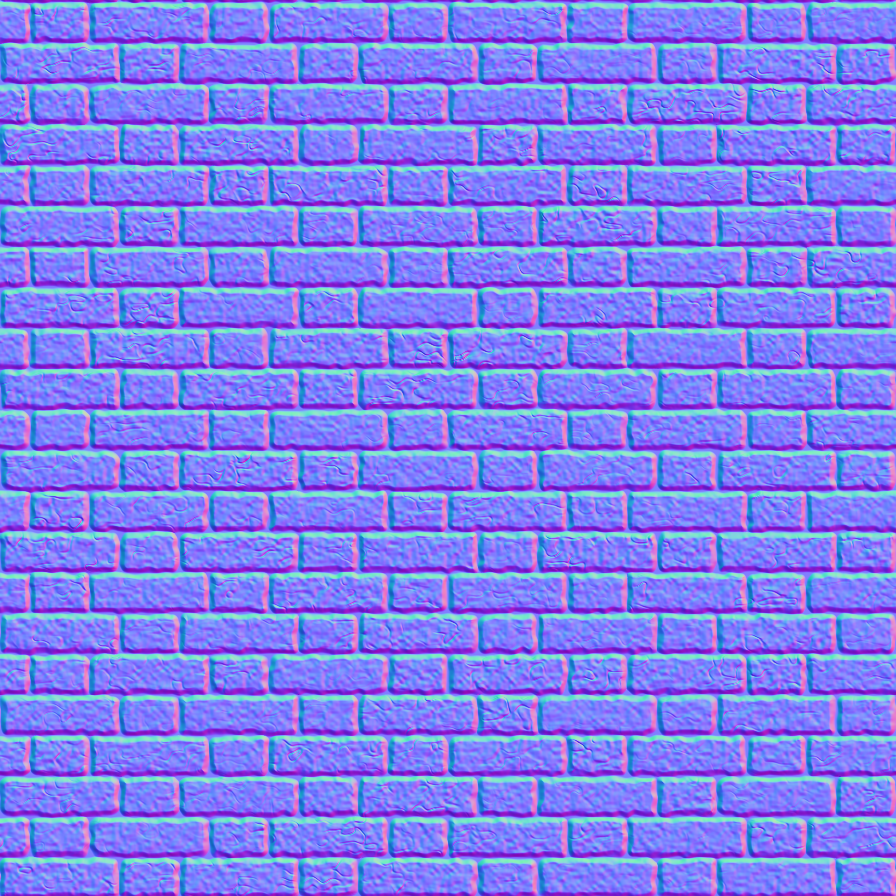
Write a WebGL 1 fragment shader that draws this texture map.

```glsl
precision highp float;

uniform vec2 u_resolution;

#define ROWS 22.0
#define PAIRS 5.0
#define JOINT 0.0004
#define BEVEL 0.0064
#define RELIEF 0.0072
#define DOME 0.0004
#define WARP 0.0020
#define WOBBLE 0.0032
#define GRAIN 0.0036
#define CRACKS 0.0015
#define STEP 0.0009
#define COURSE_SHIFT 0.0028

float hash(vec2 p) {
  vec3 q = fract(p.xyx * 0.1031);
  q += dot(q, q.yzx + 33.33);
  return fract((q.x + q.y) * q.z);
}

// Value noise over the unit square that wraps after freq cells
float noise(vec2 uv, vec2 freq, float seed) {
  vec2 p = uv * freq;
  vec2 i = floor(p);
  vec2 f = fract(p);
  f = f * f * (3.0 - 2.0 * f);
  vec2 a = mod(i, freq) + seed;
  vec2 b = mod(i + 1.0, freq) + seed;
  return mix(mix(hash(a), hash(vec2(b.x, a.y)), f.x),
             mix(hash(vec2(a.x, b.y)), hash(b), f.x), f.y);
}

// Distance into a rounded box, positive inside
float insideBox(vec2 p, vec2 halfSize, float radius) {
  vec2 q = abs(p) - halfSize + radius;
  return radius - length(max(q, 0.0)) - min(max(q.x, q.y), 0.0);
}

float wallHeight(vec2 uv) {
  // Uneven courses
  vec2 drift = vec2(noise(uv, vec2(92.0), 3.0), noise(uv, vec2(86.0), 17.0)) - 0.5;
  vec2 p = uv + WARP * drift + vec2(0.0, COURSE_SHIFT);

  // Alternating long and short bricks, every other row shifted by half a pair
  float row = floor(p.y * ROWS);
  float along = p.x * PAIRS - 0.5 * mod(row, 2.0);
  float s = fract(along);
  float isShort = step(2.0 / 3.0, s);
  float center = mix(1.0 / 3.0, 5.0 / 6.0, isShort);
  vec2 local = vec2((s - center) / PAIRS, (fract(p.y * ROWS) - 0.5) / ROWS);
  vec2 halfSize = vec2(mix(1.0 / 3.0, 1.0 / 6.0, isShort) / PAIRS, 0.5 / ROWS);
  vec2 id = vec2(2.0 * mod(floor(along), PAIRS) + isShort, mod(row, ROWS));

  // Worn outline and bevel; the bevels of neighbours meet in a narrow groove
  float radius = mix(0.005, 0.010, hash(id + 41.0));
  float depth = insideBox(local, halfSize - JOINT, radius);
  depth += WOBBLE * (noise(uv, vec2(120.0), 29.0) - 0.5);
  float face = smoothstep(-0.0006, BEVEL, depth);
  float height = RELIEF * face + DOME * smoothstep(0.0, 2.2 * BEVEL, depth);

  // Even grain, with curling cracks that are deeper on some bricks
  float roughness = hash(id + 7.0);
  float grain = 0.5 * noise(p, vec2(132.0, 140.0), 53.0)
              + 0.5 * noise(p, vec2(226.0, 238.0), 71.0);
  float patches = smoothstep(0.35, 0.7, noise(uv, vec2(40.0, 60.0), 89.0));
  float vein = abs(noise(p + 0.006 * drift, vec2(70.0, 124.0), 97.0) - 0.5);
  float crack = smoothstep(0.0, 0.14, vein) - 0.65;
  height += face * GRAIN * mix(0.75, 1.1, roughness) * (grain - 0.5);
  height += face * CRACKS * mix(0.15, 1.0, roughness) * patches * crack;
  return height;
}

void main() {
  vec2 uv = gl_FragCoord.xy / u_resolution;

  // Surface slope by central differences
  vec2 e = vec2(STEP, 0.0);
  vec2 slope = vec2(wallHeight(uv + e.xy) - wallHeight(uv - e.xy),
                    wallHeight(uv + e.yx) - wallHeight(uv - e.yx)) / (2.0 * STEP);

  // Pack the normal as a colour
  vec3 normal = normalize(vec3(-slope, 1.0));
  gl_FragColor = vec4(normal * 0.5 + 0.5, 1.0);
}
```
